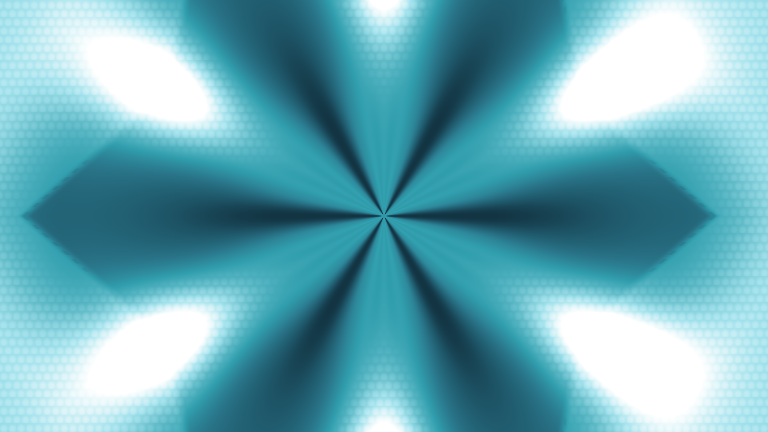
A Shadertoy shader for this background:

```glsl
// Six dark rays in a teal field, with glowing white petals between them and a fine scale texture.
#define RAYS 6.0
#define PETAL_RADIUS 0.60
#define PETAL_LENGTH 0.20
#define PETAL_SPREAD 0.20
#define PETAL_GAIN 4.4
#define TIP_RIGHT 0.766
#define TIP_LEFT 0.835
#define TIP_SLOPE 1.15
#define SCALE_SIZE 0.020
#define SCALE_DEPTH 0.28

const float PI = 3.14159265;

// Tone 0 is the deepest blue, 3 the teal field, 6 pure white.
vec3 palette(float tone) {
    const vec3 ramp[7] = vec3[7](
        vec3(0.06, 0.16, 0.21), vec3(0.11, 0.32, 0.39),
        vec3(0.16, 0.45, 0.53), vec3(0.19, 0.62, 0.68),
        vec3(0.39, 0.74, 0.79), vec3(0.65, 0.89, 0.93), vec3(1.0));
    tone = clamp(tone, 0.0, 5.999);
    int i = int(tone);
    return mix(ramp[i], ramp[i + 1], fract(tone));
}

float bell(float x, float width) {
    x /= width;
    return exp(-x * x);
}

// Staggered rows of small rounded scales, centred on zero.
float scales(vec2 p) {
    vec2 cell = p / SCALE_SIZE;
    cell.x += 0.5 * mod(floor(cell.y), 2.0);
    vec2 q = fract(cell) - 0.5;
    return 0.5 - smoothstep(0.15, 0.65, length(q + vec2(0.0, 0.12)));
}

void mainImage(out vec4 fragColor, in vec2 fragCoord) {
    vec2 p = (fragCoord - 0.5 * iResolution.xy) / iResolution.y;
    float radius = length(p);

    // Fold the plane into half a sector: 0 on a ray, halfSector on a petal axis
    float halfSector = PI / RAYS;
    float angle = atan(p.y, p.x + 1e-6);
    float fromRay = abs(mod(angle + halfSector, 2.0 * halfSector) - halfSector);
    float fromPetal = halfSector - fromRay;
    vec2 rayPos = radius * vec2(cos(fromRay), sin(fromRay));
    vec2 petalPos = radius * vec2(cos(fromPetal), sin(fromPetal));

    // Dark rays, widening outward and ending in a pointed leaf
    float tip = mix(TIP_LEFT, TIP_RIGHT, smoothstep(-0.4, 0.4, p.x));
    float leaf = rayPos.x + TIP_SLOPE * rayPos.y - tip;
    float rayWidth = 0.15 + 0.15 * smoothstep(0.1, 0.7, radius);
    float rayDepth = mix(2.8, 1.45, smoothstep(0.2, 0.7, radius));
    float ray = rayDepth * bell(fromRay, rayWidth);
    float tone = 3.0 - ray * (1.0 - smoothstep(-0.025, 0.02, leaf));

    // Faint radial streaks near the centre
    tone += 0.07 * cos(36.0 * angle) * (1.0 - smoothstep(0.15, 0.4, radius));

    // Petal glow and pale outer field
    tone += PETAL_GAIN * bell(petalPos.x - PETAL_RADIUS, PETAL_LENGTH)
          * bell(petalPos.y, PETAL_SPREAD * max(petalPos.x, 0.01));
    tone += 1.9 * smoothstep(tip - 0.08, tip + 0.2, radius + 0.25 * fromRay);

    // Scales on the pale parts, and a dashed rim around each leaf
    float pale = smoothstep(3.1, 4.0, tone) * (1.0 - smoothstep(5.3, 6.2, tone));
    tone += SCALE_DEPTH * pale * scales(p);
    float dashes = smoothstep(-0.3, 0.3, sin(2.0 * PI * rayPos.y / SCALE_SIZE));
    tone -= 0.3 * dashes * bell(leaf, 0.005) * (1.0 - smoothstep(0.11, 0.15, rayPos.y));

    fragColor = vec4(palette(tone), 1.0);
}
```
